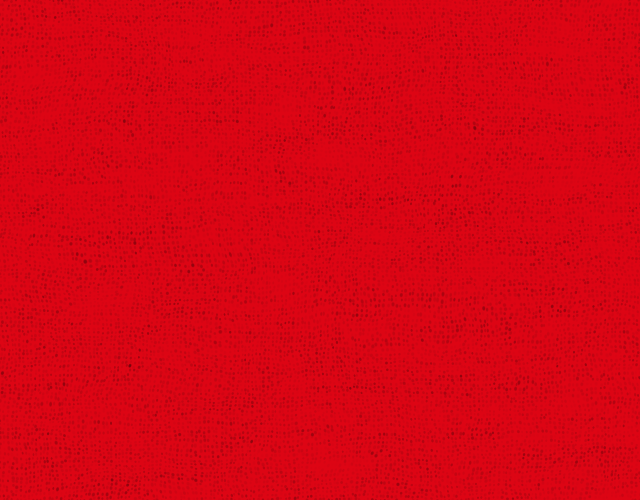
Write a Shadertoy shader that draws this texture.

```glsl
const vec3 CLOTH_RED = vec3(0.868, 0.020, 0.080);
const vec3 PORE_DARK = vec3(0.280, 0.010, 0.030);
const vec2 THREADS = vec2(120.0, 112.0);   // weave cells per canvas height
const vec2 PORE_RADIUS = vec2(0.31, 0.35); // in cells
const float EDGE_SOFTNESS = 0.50;          // relative to the pore radius
const float JITTER = 0.50;
const float DRIFT = 2.2;                   // slow thread bending, in cells
const float WOBBLE = 0.9;                  // local thread bending, in cells
const float PORE_STRENGTH = 0.29;
const float DEEP_STRENGTH = 0.31;
const float HOLE_STRENGTH = 0.28;
const float HOLE_SHARE = 0.003;
const float MEAN_WEAR = 0.56;
const float WEAR_CONTRAST = 1.25;
const float TONE_VARIATION = 0.008;

float hash(vec2 p) {
    return fract(sin(dot(p, vec2(127.1, 311.7))) * 43758.5453);
}

float valueNoise(vec2 p) {
    vec2 cell = floor(p);
    vec2 f = fract(p);
    f = f * f * (3.0 - 2.0 * f);
    float low = mix(hash(cell), hash(cell + vec2(1.0, 0.0)), f.x);
    float high = mix(hash(cell + vec2(0.0, 1.0)), hash(cell + 1.0), f.x);
    return mix(low, high, f.y);
}

vec2 noisePair(vec2 p) {
    return vec2(valueNoise(p + 17.0), valueNoise(p + 53.0)) - 0.5;
}

// Slow and local bending of the threads
vec2 warpWeave(vec2 p) {
    vec2 drift = DRIFT * noisePair(p * vec2(0.035, 0.06));
    vec2 wobble = WOBBLE * noisePair(p * vec2(0.16, 0.21) + 9.0);
    return p + drift + wobble;
}

// Faint patches crossed by thin horizontal streaks
float wear(vec2 cell) {
    float cloud = valueNoise(cell * vec2(0.13, 0.19) + 5.0);
    float streak = valueNoise(cell * vec2(0.09, 0.93) + 31.0);
    float column = valueNoise(cell * vec2(0.90, 0.15) + 71.0);
    float blend = 0.28 * cloud + 0.54 * streak + 0.18 * column;
    return max(MEAN_WEAR + WEAR_CONTRAST * (blend - 0.5), 0.0);
}

float poreDepth(vec2 cell) {
    float vary = hash(cell + 3.7);
    float deep = pow(hash(cell + 91.3), 7.0);
    float hole = step(1.0 - HOLE_SHARE, hash(cell + 47.9));
    return wear(cell) * (PORE_STRENGTH * (0.30 + 1.1 * vary) + DEEP_STRENGTH * deep)
         + HOLE_STRENGTH * hole;
}

// Soft oval gaps between the threads
float poreShade(vec2 p, float pixel) {
    vec2 home = floor(p);
    float soft = max(EDGE_SOFTNESS, pixel / PORE_RADIUS.x * 0.7);
    float shade = 0.0;
    for (int y = -1; y <= 1; y++) {
        for (int x = -1; x <= 1; x++) {
            vec2 cell = home + vec2(x, y);
            vec2 shift = vec2(hash(cell + 11.1), hash(cell + 29.5)) - 0.5;
            vec2 center = cell + 0.5 + JITTER * shift;
            float size = mix(0.75, 1.15, hash(cell + 63.2));
            float d = length((p - center) / (PORE_RADIUS * size));
            float cover = 1.0 - smoothstep(1.0 - soft, 1.0 + soft, d);
            shade = max(shade, cover * poreDepth(cell));
        }
    }
    return shade;
}

void mainImage(out vec4 fragColor, in vec2 fragCoord) {
    vec2 uv = fragCoord / iResolution.y;
    vec2 weave = warpWeave(uv * THREADS);
    float pixel = THREADS.x / iResolution.y;

    float shade = poreShade(weave, pixel);
    float tone = TONE_VARIATION * (valueNoise(weave * vec2(0.5, 1.3)) - 0.5);

    vec3 color = mix(CLOTH_RED, PORE_DARK, clamp(shade, 0.0, 1.0));
    fragColor = vec4(color * (1.0 + tone), 1.0);
}
```
